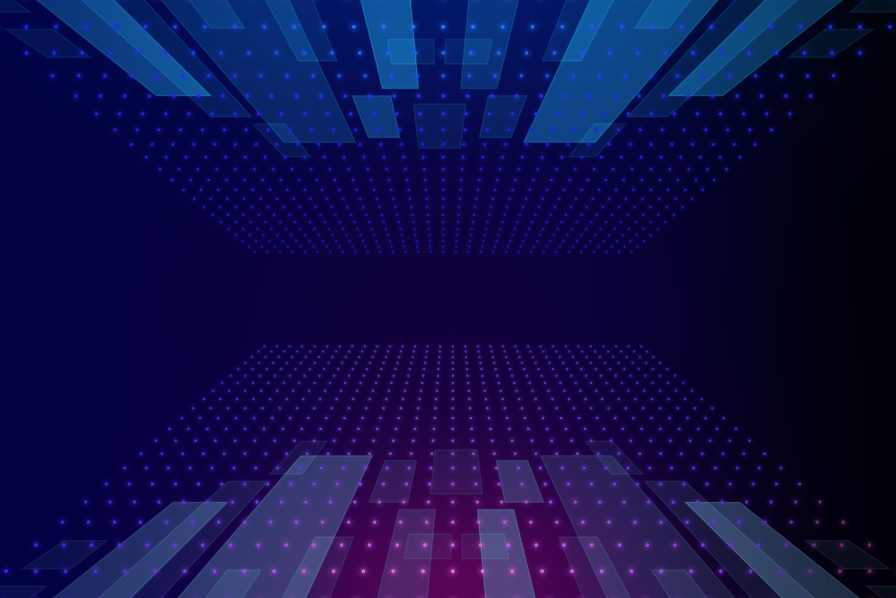
Give the GLSL for this background, as a WebGL 1 fragment shader.

```glsl
precision highp float;
// Glowing dot grids and translucent glass tiles on a mirrored floor and ceiling.
uniform vec2 u_resolution;

// Opacity of one tile. q: (slope from the vanishing point, height from the middle),
// slopes and heights: its near and far limits.
float tile(vec2 q, vec2 slopes, vec2 heights, float opacity) {
  float pixel = 1.0 / u_resolution.y;
  float across = max(slopes.x - q.x, q.x - slopes.y) * (q.y + 0.039) / sqrt(1.0 + q.x * q.x);
  float dist = max(across, max(heights.x - q.y, q.y - heights.y));
  float fill = 1.0 - smoothstep(-0.5 * pixel, 0.5 * pixel, dist);
  float rim = 1.0 - smoothstep(0.0005, 0.0005 + pixel, abs(dist));
  return fill * opacity + rim * (0.08 + 0.35 * opacity);
}

// All tiles of one plane, mirrored left and right with unequal brightness.
float tiles(vec2 p) {
  vec2 q = vec2(abs(p.x) / (p.y + 0.039), p.y);
  float right = step(0.0, p.x);
  float a = tile(q, vec2(0.467, 0.864), vec2(0.262, 1.0), mix(0.40, 0.20, right));
  a += tile(q, vec2(0.09, 0.245), vec2(0.352, 1.0), mix(0.22, 0.46, right));
  a += tile(q, vec2(1.01, 1.25), vec2(0.340, 1.0), mix(0.36, 0.42, right));
  a += tile(q, vec2(0.915, 1.11), vec2(0.305, 1.0), 0.15);
  a += tile(q, vec2(0.78, 0.94), vec2(0.238, 0.293), 0.10);
  a += tile(q, vec2(0.215, 0.386), vec2(0.270, 0.340), mix(0.16, 0.32, right));
  a += tile(q, vec2(-1.0, 0.12), vec2(0.252, 0.326), 0.11);
  a += tile(q, vec2(0.02, 0.185), vec2(0.393, 0.434), 0.10);
  a += tile(q, vec2(1.317, 1.48), vec2(0.404, 0.451), 0.12);
  a += tile(q, vec2(0.393, 0.54), vec2(0.398, 1.0), 0.13);
  a += tile(q, vec2(0.663, 0.778), vec2(0.453, 1.0), 0.13);
  a += tile(q, vec2(1.32, 1.47), vec2(0.480, 1.0), 0.12);
  return min(a, 0.75);
}

// Perspective grid of dots: rows are evenly spaced in inverse height.
float dots(vec2 p) {
  float pixel = 1.0 / u_resolution.y;
  float row = floor((1.0 / (p.y + 0.195) - 1.538) / 0.111 + 0.5);
  float scale = 1.0 / (1.538 + 0.111 * row);
  float spacing = 0.0766 * scale;
  float column = floor(p.x / spacing + 0.5);
  float dist = length(p - vec2(column * spacing, scale - 0.195));
  float radius = 0.0007 + 0.0032 * scale;
  float core = 1.0 - smoothstep(radius - 0.5 * pixel, radius + 0.6 * pixel, dist);
  float halo = 0.35 * exp(-dist * dist / (7.0 * radius * radius));
  float inside = step(row, 19.5) * step(abs(column), 15.5);
  return inside * (core + halo) * mix(0.55, 1.0, smoothstep(0.25, 0.6, scale));
}

void main() {
  vec2 p = (gl_FragCoord.xy - 0.5 * u_resolution) / u_resolution.y;
  float top = step(0.0, p.y);

  // Navy backdrop, darkening to the right
  vec3 color = mix(vec3(0.005, 0.005, 0.255), vec3(0.055, 0.005, 0.235),
                   exp(-5.0 * p.x * p.x - 9.0 * p.y * p.y));
  color *= 1.0 - 0.88 * smoothstep(0.15, 0.78, p.x);

  // Blue light above, magenta light below
  vec2 above = (p - vec2(0.0, 0.53)) / vec2(0.46, 0.22);
  vec2 below = (p - vec2(0.015, -0.50)) / vec2(0.34, 0.24);
  color += vec3(0.0, 0.09, 0.16) * exp(-dot(above, above));
  color += vec3(0.33, 0.015, 0.09) * exp(-dot(below, below));

  // The ceiling is the floor turned by half a revolution
  vec2 plane = p * mix(vec2(1.0, -1.0), vec2(-1.0, 1.0), top);
  vec3 glass = mix(vec3(0.36, 0.55, 0.70), vec3(0.11, 0.62, 0.88), top);
  float glassFade = 1.0 - 0.25 * smoothstep(0.3, 0.75, abs(p.x));
  color = mix(color, glass, tiles(plane - vec2(0.014, 0.0)) * glassFade);

  // Dots tinted by the nearest light
  float centre = exp(-6.0 * p.x * p.x);
  float near = smoothstep(0.25, 0.5, plane.y);
  vec3 blueDot = mix(vec3(0.12, 0.13, 0.85), vec3(0.12, 0.50, 1.0), centre * near);
  vec3 pinkDot = mix(vec3(0.18, 0.12, 0.85), vec3(0.50, 0.25, 0.80), centre);
  pinkDot = mix(pinkDot, vec3(0.95, 0.42, 0.90), centre * near);
  pinkDot = mix(pinkDot, vec3(0.45, 0.15, 0.35), smoothstep(0.4, 0.75, p.x));
  float light = dots(plane - vec2(0.008, 0.0));
  color = mix(color, mix(pinkDot, blueDot, top), min(light, 1.0));

  gl_FragColor = vec4(color, 1.0);
}
```
